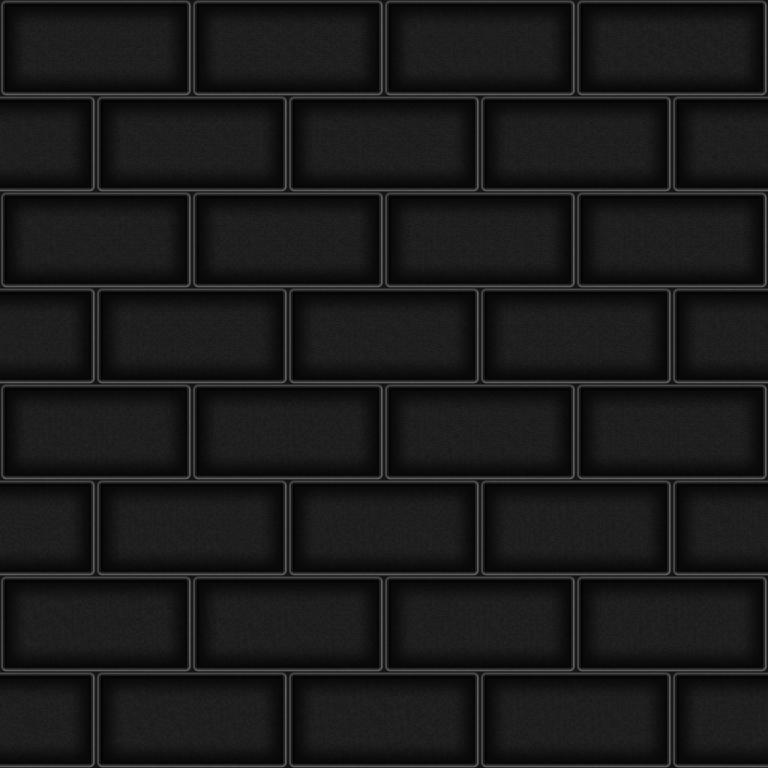
Reproduce this texture procedurally as a three.js fragment shader.

```glsl
varying vec2 vUv;

const vec2 BRICK_COUNT = vec2(4.0, 8.0);
const vec2 JOINT_INSET = vec2(0.0008, 0.0);
const float GRAIN_CELLS = 512.0;
const float CORNER_RADIUS = 0.0075;
const float RIM_INSET = 0.0022;
const float LEDGE_INSET = 0.0044;
const float LINE_HALF_WIDTH = 0.0010;
const float EDGE_SOFTNESS = 0.0008;

const vec3 FACE_COLOR = vec3(0.118);
const vec3 SHADOW_COLOR = vec3(0.030);
const vec3 GROUT_DARK = vec3(0.08);
const vec3 GROUT_LIGHT = vec3(0.20);
const vec3 LEDGE_COLOR = vec3(0.16);
const vec3 RIM_DIM = vec3(0.29);
const vec3 RIM_BRIGHT = vec3(0.37);

float hash(vec2 p) {
  return fract(sin(dot(p, vec2(127.1, 311.7))) * 43758.5453);
}

// Value noise that wraps after a whole number of cells
float wrappedNoise(vec2 uv, float cells) {
  vec2 p = uv * cells - 0.5;
  vec2 i = floor(p);
  vec2 f = smoothstep(0.0, 1.0, fract(p));
  float low = mix(hash(mod(i, cells)), hash(mod(i + vec2(1.0, 0.0), cells)), f.x);
  float high = mix(hash(mod(i + vec2(0.0, 1.0), cells)), hash(mod(i + 1.0, cells)), f.x);
  return mix(low, high, f.y);
}

// Position relative to the brick centre, in canvas units
vec2 brickPosition(vec2 uv, vec2 count) {
  vec2 grid = uv * count;
  float rowShift = 0.5 * (1.0 - mod(floor(grid.y), 2.0));
  grid.x += rowShift;
  return (fract(grid) - 0.5) / count;
}

float roundedBox(vec2 p, vec2 halfSize, float radius) {
  vec2 q = abs(p) - halfSize + radius;
  return length(max(q, 0.0)) + min(max(q.x, q.y), 0.0) - radius;
}

float softLine(float distanceToLine, float halfWidth, float softness) {
  return 1.0 - smoothstep(halfWidth - softness, halfWidth + softness, abs(distanceToLine));
}

// One on the right and bottom sides, zero on the left and top sides
float lowerRightFacing(vec2 p, vec2 halfSize) {
  vec2 q = abs(p) - halfSize;
  vec2 facing = smoothstep(-0.003, 0.003, vec2(p.x, -p.y));
  return mix(facing.y, facing.x, smoothstep(-0.003, 0.003, q.x - q.y));
}

vec3 brickFace(vec2 p, vec2 halfSize, float grain) {
  vec2 inset = halfSize - abs(p);
  vec2 fade = smoothstep(vec2(0.002), vec2(0.037), inset);
  vec3 color = mix(SHADOW_COLOR, FACE_COLOR, fade.x * fade.y);
  return color * (1.0 + 0.30 * (grain - 0.5));
}

void main() {
  vec2 halfSize = 0.5 / BRICK_COUNT - JOINT_INSET;
  vec2 p = brickPosition(vUv, BRICK_COUNT);
  float depth = -roundedBox(p, halfSize, CORNER_RADIUS);
  float facing = lowerRightFacing(p, halfSize);
  float grain = wrappedNoise(vUv, GRAIN_CELLS);

  // Shaded face with a dark groove inside the bevel
  vec3 color = brickFace(p, halfSize, grain);
  float groove = softLine(depth - 0.0068, 0.0014, 0.0010);
  color *= 1.0 - groove * mix(0.6, 0.2, facing);

  // Dim ledge between the groove and the rim
  float ledge = softLine(depth - LEDGE_INSET, LINE_HALF_WIDTH, EDGE_SOFTNESS);
  color = mix(color, LEDGE_COLOR, ledge * mix(0.5, 0.9, facing));

  // Grout, darkest along the middle of the joint
  vec3 grout = mix(GROUT_DARK, GROUT_LIGHT, smoothstep(-0.0008, 0.0016, depth));
  color = mix(grout, color, smoothstep(0.0020, 0.0034, depth));

  // Thin bevelled rim
  float rim = softLine(depth - RIM_INSET, LINE_HALF_WIDTH, EDGE_SOFTNESS);
  vec3 rimColor = mix(RIM_DIM, RIM_BRIGHT, facing) * (0.94 + 0.12 * grain);
  color = mix(color, rimColor, rim);

  gl_FragColor = vec4(color, 1.0);
}
```
